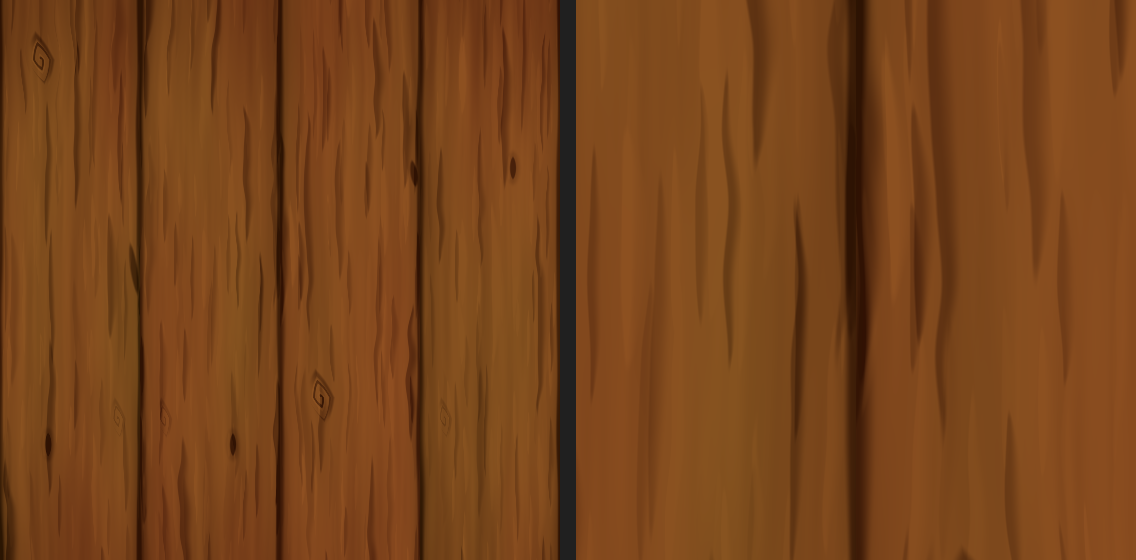
Left: the whole. Right: its middle third, enlarged.
Give the GLSL for this texture, as a Shadertoy shader.

```glsl
// Four upright, hand-painted wooden planks with dark seams, cracks and knots.
// A single brightness value is built from stretched noise, tapered strokes
// and distance shapes, then mapped to a brown ramp with slight hue drift.
#define PLANKS 4.0
#define DARK vec3(0.23, 0.10, 0.025)
#define LIGHT vec3(0.515, 0.298, 0.117)
#define BASE_TONE 0.99
#define GRAIN 0.24
#define CRACK_DEPTH 0.50
#define SEAM_WIDTH 0.0075
#define SEAM_SHADE 0.36
#define END_SHADE 0.30

const float TAU = 6.2831853;

float hash(vec2 p) {
    vec3 q = fract(p.xyx * vec3(0.1031, 0.1030, 0.0973));
    q += dot(q, q.yzx + 33.33);
    return fract((q.x + q.y) * q.z);
}

float noise(vec2 p) {
    vec2 cell = floor(p), f = fract(p);
    f = f * f * (3.0 - 2.0 * f);
    return mix(mix(hash(cell), hash(cell + vec2(1, 0)), f.x),
               mix(hash(cell + vec2(0, 1)), hash(cell + vec2(1, 1)), f.x), f.y);
}

// Tapered vertical strokes, one per cell: crisp on the left, soft on the right
float strokes(vec2 p, vec2 grid, float seed) {
    float column = floor(p.x * grid.x);
    float y = p.y * grid.y + 7.0 * hash(vec2(column, seed));
    vec2 id = vec2(column + 19.0 * seed, floor(y));
    float len = mix(0.2, 0.48, hash(id + 3.1));
    float v = (fract(y) - 0.5) / len;
    float x = fract(p.x * grid.x) - mix(0.25, 0.6, hash(id + 5.7));
    x += 0.12 * (noise(vec2(id.x, p.y * 22.0)) - 0.5);
    float taper = max(1.0 - v * v, 0.0);
    float w = 0.17 * taper * mix(0.5, 1.0, hash(id + 9.3)) + 0.001;
    float body = smoothstep(-0.5 * w - 0.04, -0.5 * w, x) * (1.0 - smoothstep(0.0, 2.0 * w, x));
    return body * smoothstep(0.0, 0.3, taper) * smoothstep(0.3, 1.0, hash(id + 1.9));
}

// Angular curl: x is the dark line, y the pale rim beside it
vec2 curlKnot(vec2 p, vec2 size) {
    vec2 q = p / size;
    q.x += 0.35 * q.y;
    float r = mix(length(q), abs(q.x) + abs(q.y), 0.6);
    float phase = fract(r * 1.6 + atan(q.y, q.x) / TAU + 0.15) - 0.5;
    float inside = 1.0 - smoothstep(0.85, 1.1, r);
    float line = 1.0 - smoothstep(0.06, 0.2, abs(phase));
    float rim = 1.0 - smoothstep(0.05, 0.16, abs(phase - 0.24));
    float bark = (1.0 - smoothstep(0.05, 0.3, abs(r - 1.0))) * smoothstep(-0.6, 0.7, q.x + 0.5 * q.y);
    return vec2(max(line * inside, 0.8 * bark), rim * inside);
}

// Pointed upright slit, softened by blur in units of its width
float slit(vec2 p, vec2 size, float blur) {
    vec2 q = p / size;
    float edge = abs(q.x) - max(1.0 - q.y * q.y, 0.0);
    return (1.0 - smoothstep(-blur, blur, edge)) * (1.0 - smoothstep(0.7, 1.1, abs(q.y)));
}

void mainImage(out vec4 fragColor, in vec2 fragCoord) {
    vec2 p = fragCoord / iResolution.xy;
    float plank = clamp(floor(p.x * PLANKS), 0.0, PLANKS - 1.0);
    float left = plank / PLANKS;
    bool even = mod(plank, 2.0) < 0.5;
    bool third = abs(plank - 2.0) < 0.5;

    // Grain wanders slowly and bends around the large knot
    vec2 toKnot = p - vec2(left + 0.072, 0.893 - 0.3015 * plank);
    vec2 g = p + vec2(0.008 * (noise(vec2(plank * 9.0 + p.x * 10.0, p.y * 6.0)) - 0.5), 0.0);
    if (even) g.x -= 0.3 * toKnot.x * exp(-dot(toKnot, toKnot) * 350.0);
    g.x += plank * 3.0;

    // Brushed grain from wide to fine
    float wide = noise(vec2(g.x * 28.0, g.y * 2.2));
    float brush = smoothstep(0.2, 0.8, noise(vec2(g.x * 75.0, g.y * 4.5 + 8.0)));
    float fine = noise(vec2(g.x * 190.0, g.y * 8.0));
    float tone = BASE_TONE + GRAIN * (0.7 * wide + 0.4 * brush + 0.25 * fine - 0.75);

    // Darker plank ends with ragged brush edges
    float ragged = p.y + 0.16 * (noise(vec2(g.x * 65.0, 2.0)) - 0.5);
    float ends = smoothstep(0.72, 1.05, ragged) + 0.6 * (1.0 - smoothstep(-0.05, 0.24, ragged));
    tone -= END_SHADE * ends * (third ? 0.6 : 1.0);

    // Dark cracks and pale scrapes in overlapping layers
    for (float i = 0.0; i < 3.0; i++) {
        vec2 grid = vec2(17.0 + 8.0 * i, 2.3 + 1.1 * i);
        tone -= CRACK_DEPTH * (1.0 - 0.2 * i) * strokes(g, grid, i + 1.0);
        tone += 0.13 * strokes(g + 0.37, grid * 1.3, i + 11.0);
    }

    // Large curls on even planks; eyes and faint curls on the others and the first
    if (even) {
        vec2 knot = curlKnot(toKnot, vec2(0.021, 0.042));
        tone += 0.14 * knot.y - 0.62 * knot.x;
    }
    if (!third) {
        vec2 eye = p - vec2(left + 0.086 + 0.08 * min(plank, 1.0), plank > 2.5 ? 0.70 : 0.206);
        tone -= 0.25 * slit(eye, vec2(0.011, 0.034), 0.6);
        tone += 0.15 * slit(eye + vec2(0.007, 0.0), vec2(0.003, 0.025), 0.5);
        tone -= 0.65 * slit(eye, vec2(0.0055, 0.022), 0.25);
        vec2 faint = p - vec2(left + (plank < 0.5 ? 0.21 : 0.043), 0.252);
        tone -= 0.25 * curlKnot(faint, vec2(0.012, 0.032)).x;
    }

    // Split beside the right edge of even planks
    vec2 split = p - vec2(left + 0.239, 0.52 + 0.085 * plank);
    split.x += 0.14 * split.y;
    if (even) tone -= 0.7 * slit(split, vec2(0.006, 0.05 - 0.012 * plank), 0.4);

    // Seams: crisp left edge, soft right edge, broad shade around them
    float nearest = round(p.x * PLANKS);
    float d = p.x - nearest / PLANKS + 0.004 * (noise(vec2(nearest * 5.0, p.y * 9.0)) - 0.5);
    float w = SEAM_WIDTH * (0.7 + 0.6 * noise(vec2(nearest * 3.0 + 40.0, p.y * 7.0)));
    float shade = exp(-abs(d) / 0.014);
    tone -= SEAM_SHADE * shade;
    tone -= 0.62 * smoothstep(-w, -0.4 * w, d) * (1.0 - smoothstep(0.1 * w, 1.3 * w, d));

    // Brown ramp drifting between orange and olive
    vec3 color = mix(DARK, LIGHT, clamp(tone, -0.15, 1.1));
    float warmth = noise(vec2(g.x * 14.0, g.y * 2.5 + 20.0)) - 0.5 + (third ? 0.25 : 0.0);
    warmth += 0.35 * ends - 0.5 * shade;
    color += warmth * vec3(0.030, -0.018, 0.004);
    fragColor = vec4(clamp(color, 0.0, 1.0), 1.0);
}
```
